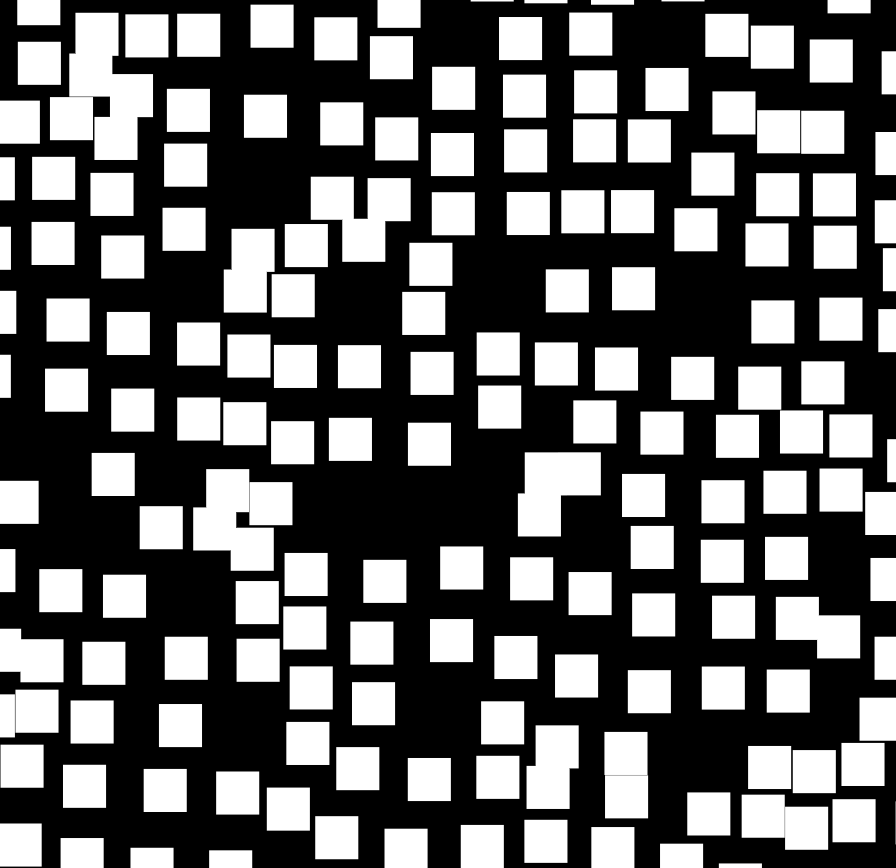
This pattern is drawn by a WebGL 1 fragment shader. Its source:

```glsl
precision highp float;
// Scattered white squares on black: a loose lattice bent by gradient noise, with gaps.

uniform vec2 u_resolution;

vec2 hash2(vec2 p) {
  p = vec2(dot(p, vec2(127.1, 311.7)), dot(p, vec2(269.5, 183.3)));
  return fract(sin(p) * 43758.545);
}

float cornerSlope(vec2 corner, vec2 offset) {
  float angle = 6.28318 * hash2(corner).x;
  return dot(vec2(cos(angle), sin(angle)), offset);
}

float gradientNoise(vec2 p) {
  vec2 i = floor(p);
  vec2 f = p - i;
  vec2 u = f * f * f * (f * (f * 6.0 - 15.0) + 10.0);
  vec2 e = vec2(1.0, 0.0);
  float low = mix(cornerSlope(i, f), cornerSlope(i + e, f - e), u.x);
  float high = mix(cornerSlope(i + e.yx, f - e.yx), cornerSlope(i + 1.0, f - 1.0), u.x);
  return mix(low, high, u.y);
}

// Lattice point pushed by a smooth drift and a small jitter
vec2 squareCenter(vec2 cell) {
  vec2 drift = vec2(gradientNoise(cell * 0.31 + 7.3), gradientNoise(cell * 0.31 + 41.8));
  return cell + 0.5 + 0.9 * drift + 0.14 * (hash2(cell + 19.0) - 0.5);
}

// Share of the pixel that an upright square covers
float squareCoverage(vec2 offset, float halfSide, float pixel) {
  vec2 cover = clamp((halfSide - abs(offset)) / pixel + 0.5, 0.0, 1.0);
  return cover.x * cover.y;
}

void main() {
  float cellsHigh = 13.7;
  float pixel = cellsHigh / u_resolution.y;
  vec2 p = gl_FragCoord.xy * pixel;

  // The lattice is slightly tilted, while the squares stay upright
  mat2 tilt = mat2(cos(0.15), -sin(0.15), sin(0.15), cos(0.15));
  vec2 home = floor(p * tilt);

  float white = 0.0;
  for (int y = -2; y <= 2; y++) {
    for (int x = -2; x <= 2; x++) {
      vec2 cell = home + vec2(float(x), float(y));
      float present = step(0.14, hash2(cell + 83.0).y);
      vec2 offset = p - tilt * squareCenter(cell);
      white = max(white, present * squareCoverage(offset, 0.34, pixel));
    }
  }
  gl_FragColor = vec4(vec3(white), 1.0);
}
```
